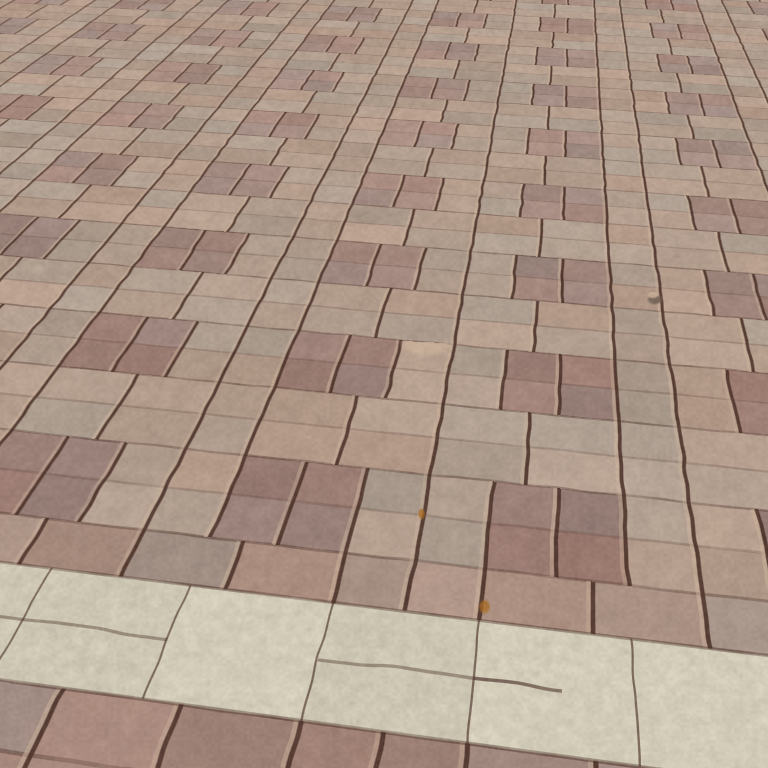
This texture is drawn by a Shadertoy shader. Its source:

```glsl
// Brick paving seen in perspective, crossed by a pale stone band near the bottom.
// Each pixel is projected to ground units, where X counts bricks across and T
// counts double courses into the distance; joints and tints are set there.

const vec2 VANISH = vec2(0.7487, -0.4167); // vanishing point, y down
const float HORIZON_TILT = 0.015;
const float AXIS = -0.1815;       // ray that mirrors the layout
const float BRICK = 0.0803;       // brick width as a ray slope
const float DEPTH = 10.612;
const float DEPTH_SKEW = 0.915;
const float DEPTH_START = 9.06;
const float BAND_NEAR = -1.5;
const float BAND_FAR = -0.5;
const float JOINT = 0.030;        // half widths in ground units
const float SEAM = 0.030;
const vec3 LIGHT_BRICK = vec3(0.695, 0.615, 0.555);
const vec3 DARK_BRICK = vec3(0.605, 0.495, 0.460);
const vec3 FAR_DARK = vec3(0.650, 0.550, 0.510);
const vec3 STONE = vec3(0.815, 0.790, 0.715);
const vec3 GAP = vec3(0.300, 0.200, 0.165);
const vec3 SAND = vec3(0.800, 0.700, 0.610);

float hash(vec2 p) {
    return fract(sin(dot(p, vec2(127.1, 311.7))) * 43758.5453);
}

float noise(vec2 p) {
    vec2 i = floor(p), f = fract(p);
    f = f * f * (3.0 - 2.0 * f);
    return mix(mix(hash(i), hash(i + vec2(1, 0)), f.x),
               mix(hash(i + vec2(0, 1)), hash(i + vec2(1, 1)), f.x), f.y);
}

float fbm(vec2 p) {
    return 0.5 * noise(p) + 0.3 * noise(p * 2.1 + 7.0) + 0.2 * noise(p * 4.3 + 19.0);
}

// Coverage of a line of given half width, smoothed over one pixel
float line(float d, float halfWidth, float px) {
    float hi = min(abs(d) + 0.5 * px, halfWidth);
    float lo = max(abs(d) - 0.5 * px, -halfWidth);
    return clamp((hi - lo) / px, 0.0, 1.0);
}

float nearest(float a, float b) { return abs(a) < abs(b) ? a : b; }

float spot(vec2 p, vec2 centre, vec2 radius) {
    return 1.0 - smoothstep(0.55, 1.1, length((p - centre) / radius));
}

// Brick tint; returns signed distance to the closest upright joint
float layBricks(float X, float T, out vec3 tint) {
    float m = abs(X), cell = floor(m / 4.0), q = m - 4.0 * cell;
    float course = floor(T);
    bool border = T < 0.0;
    bool dark = !border && mod(course, 2.0) < 0.5;
    vec3 cuts = dark ? vec3(1, 2, 3) : vec3(1.5, 3, 3);
    if (border && cell < 0.5) cuts = vec3(1, 2.5, 2.5);

    vec3 e = vec3(q) - cuts;
    float d = nearest(nearest(q, q - 4.0), nearest(e.x, nearest(e.y, e.z)));
    float index = dot(step(cuts, vec3(q)), vec3(1));
    vec2 id = vec2((cell * 5.0 + index + 1.0) * sign(X), floor(T * 2.0));

    bool centrePair = dark && q > 1.0 && q < 3.0;
    vec3 deep = mix(DARK_BRICK, FAR_DARK, smoothstep(0.0, 9.0, T));
    tint = centrePair ? deep : LIGHT_BRICK;
    if (border) tint = mix(LIGHT_BRICK, DARK_BRICK, T < BAND_NEAR ? 0.75 : 0.40);
    tint += (hash(id) - 0.5) * 0.055;
    tint += (hash(id + 41.0) - 0.5) * vec3(0.035, -0.010, -0.025);
    return d * sign(X);
}

void mainImage(out vec4 fragColor, in vec2 fragCoord) {
    vec2 p = fragCoord / iResolution.xy;
    p.y = 1.0 - p.y;

    // Project to the ground
    vec2 v = p - VANISH;
    float w = v.y - HORIZON_TILT * v.x;
    float X = (v.x / w - AXIS) / BRICK;
    float T = (DEPTH + DEPTH_SKEW * v.x) / w - DEPTH_START;
    float pxX = fwidth(X), pxT = fwidth(T);
    float wobble = (noise(vec2(X * 2.0, T * 5.0)) - 0.5) * 0.035;

    // Bricks, faint cross seams, sandy joint edges and dark joints
    vec3 col;
    float joint = layBricks(X, T, col) + wobble;
    float seam = (fract(2.0 * T + 0.5) - 0.5) + wobble;
    float whole = step(abs(fract(T + 0.5) - 0.5), 0.25);
    float worn = 0.6 + 0.5 * noise(vec2(X, T) * 3.0);
    col *= 0.96 + 0.08 * fbm(vec2(X, T * 1.6) * 4.0);
    col = mix(col, GAP, line(seam, SEAM, 2.0 * pxT) * mix(0.24, 0.42, whole) * worn);
    col = mix(col, SAND, line(joint + 0.055, 0.035, pxX) * 0.55 * worn);
    col = mix(col, GAP, line(joint, JOINT, pxX * 1.2) * 0.88);

    // Pale stone band: wide slabs, some split lengthwise
    float slab = floor((X + 1.0) * 0.5);
    bool split = slab < -1.5 || abs(slab) < 0.5;
    vec3 stone = STONE + (hash(vec2(slab, 3.0)) - 0.5) * 0.03;
    stone *= 0.95 + 0.10 * fbm(vec2(X, T * 1.6) * 9.0);
    stone = mix(stone, GAP, line(mod(X, 2.0) - 1.0 + wobble, 0.014, pxX) * 0.65);
    float crack = split ? 0.40 : 0.65 * step(1.0, X) * step(X, 2.1) * worn;
    stone = mix(stone, GAP, line(T + 1.0 + wobble, 0.014, pxT) * crack);
    float band = smoothstep(-pxT, pxT, T - BAND_NEAR + wobble * 0.4)
               * smoothstep(-pxT, pxT, BAND_FAR - T + wobble * 0.4);
    col = mix(col, stone, band);
    float rim = min(abs(T - BAND_NEAR), abs(T - BAND_FAR));
    col = mix(col, GAP, line(rim, 0.014, pxT) * 0.45 * worn);

    // Worn chip, pebble and rusty specks
    float chip = spot(p, vec2(0.555, 0.444), vec2(0.036, 0.022)) * step(0.445, p.y + wobble * 0.1);
    col = mix(col, SAND, 0.75 * chip);
    col = mix(col, vec3(0.43, 0.37, 0.32), 0.8 * spot(p, vec2(0.853, 0.390), vec2(0.011, 0.007)));
    col = mix(col, SAND, 0.8 * spot(p, vec2(0.850, 0.384), vec2(0.008, 0.005)));
    float rust = spot(p, vec2(0.549, 0.669), vec2(0.005, 0.008))
               + spot(p, vec2(0.631, 0.790), vec2(0.008, 0.010));
    col = mix(col, vec3(0.66, 0.42, 0.14), 0.75 * rust);

    // Fine surface grain
    col += (noise(p * 260.0) - 0.5) * 0.035 + (fbm(p * 60.0) - 0.5) * 0.035;
    fragColor = vec4(clamp(col, 0.0, 1.0), 1.0);
}
```
